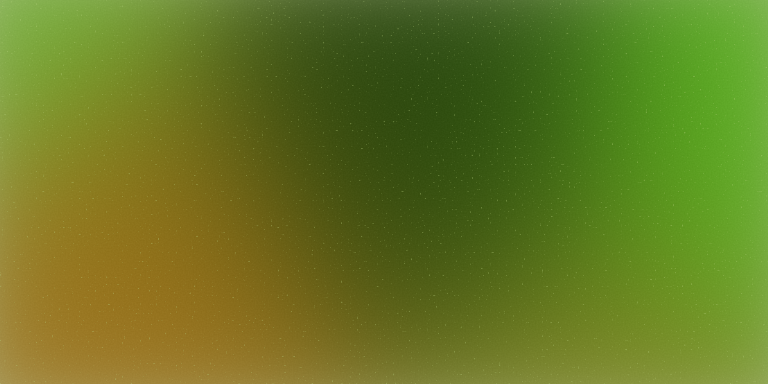
Reproduce this background procedurally as a WebGL 1 fragment shader.

```glsl
#ifdef GL_FRAGMENT_PRECISION_HIGH
precision highp float;
#else
precision mediump float;
#endif
// Soft mesh gradient of forest green, lime and amber with hazy borders and fine pale specks.

uniform vec2 u_resolution;

const vec3 LIME       = vec3(0.42, 0.70, 0.20);
const vec3 AMBER      = vec3(0.58, 0.43, 0.08);
const vec3 COPPER     = vec3(0.63, 0.46, 0.13);
const vec3 FOREST     = vec3(0.14, 0.26, 0.05);
const vec3 LEAF       = vec3(0.35, 0.70, 0.12);
const vec3 OLIVE      = vec3(0.51, 0.51, 0.13);
const vec3 HAZE       = vec3(0.72, 0.76, 0.60);
const vec3 SPECK      = vec3(0.72, 0.82, 0.50);

const float BLOB_SPREAD = 0.25;
const float HAZE_DEPTH  = 0.09;
const float HAZE_AMOUNT = 0.25;
const float SPECK_SCALE = 170.0;

float hash(vec2 cell) {
  vec3 q = fract(cell.xyx * 0.1031);
  q += dot(q, q.yzx + 33.33);
  return fract((q.x + q.y) * q.z);
}

vec2 gradient(vec2 cell) {
  float angle = 6.28318 * hash(cell);
  return vec2(cos(angle), sin(angle));
}

float gradientNoise(vec2 p) {
  vec2 i = floor(p);
  vec2 f = p - i;
  vec2 u = f * f * f * (f * (f * 6.0 - 15.0) + 10.0);
  vec2 e = vec2(1.0, 0.0);
  float a = dot(gradient(i), f);
  float b = dot(gradient(i + e.xy), f - e.xy);
  float c = dot(gradient(i + e.yx), f - e.yx);
  float d = dot(gradient(i + e.xx), f - e.xx);
  return mix(mix(a, b, u.x), mix(c, d, u.x), u.y);
}

// Weighted colour in rgb, weight in a
vec4 blob(vec2 p, vec2 center, vec3 color, float strength) {
  vec2 offset = p - center;
  float weight = strength * exp(-dot(offset, offset) / BLOB_SPREAD);
  return vec4(color, 1.0) * weight;
}

vec3 meshGradient(vec2 p) {
  vec4 sum = blob(p, vec2(0.00, 1.00), LIME, 0.9);
  sum += blob(p, vec2(0.40, 0.30), AMBER, 1.0);
  sum += blob(p, vec2(0.30, 0.00), COPPER, 1.0);
  sum += blob(p, vec2(1.10, 0.68), FOREST, 1.5);
  sum += blob(p, vec2(1.95, 0.65), LEAF, 1.25);
  sum += blob(p, vec2(1.55, 0.00), OLIVE, 1.0);
  return sum.rgb / sum.a;
}

// Pale glow that fades inward from all four borders
float borderHaze(vec2 p, vec2 size) {
  vec2 inset = min(p, size - p);
  vec2 glow = HAZE_AMOUNT * exp(-inset / HAZE_DEPTH);
  return 1.0 - (1.0 - glow.x) * (1.0 - glow.y);
}

// Sparse flecks at the peaks of fine noise
float specks(vec2 p) {
  float peaks = gradientNoise(p * SPECK_SCALE + 17.3);
  return smoothstep(0.36, 0.62, peaks);
}

void main() {
  vec2 uv = gl_FragCoord.xy / u_resolution;
  vec2 size = vec2(2.0, 1.0);
  vec2 p = uv * size;

  vec3 color = meshGradient(p);
  color = mix(color, HAZE, borderHaze(p, size));

  // Specks and faint grain
  color = mix(color, SPECK, 0.34 * specks(p));
  color += 0.02 * gradientNoise(p * 240.0 + 91.7);

  gl_FragColor = vec4(clamp(color, 0.0, 1.0), 1.0);
}
```
